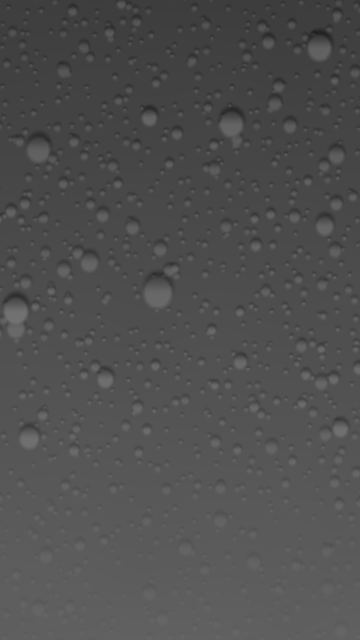
A Shadertoy shader for this texture:

```glsl
const float GRAY_BOTTOM = 0.376;
const float GRAY_TOP = 0.241;
const float BLUR = 0.0046; // edge softness, in canvas widths

vec3 hash3(vec2 p) {
    vec3 q = fract(vec3(p.xyx) * vec3(0.1031, 0.1030, 0.0973));
    q += dot(q, q.yxz + 33.33);
    return fract((q.xxy + q.yzz) * q.zyx);
}

float valueNoise(vec2 p) {
    vec2 cell = floor(p);
    vec2 f = fract(p);
    f = f * f * (3.0 - 2.0 * f);
    float low = mix(hash3(cell).x, hash3(cell + vec2(1, 0)).x, f.x);
    float high = mix(hash3(cell + vec2(0, 1)).x, hash3(cell + vec2(1, 1)).x, f.x);
    return mix(low, high, f.y);
}

float softDisc(vec2 q, float radius, float blur) {
    return 1.0 - smoothstep(radius - blur, radius + blur, length(q));
}

// Dark crescent above, pale face that brightens downwards
float addDrop(float shade, float ground, vec2 q, float radius, float relief) {
    vec2 oval = q * vec2(1.05, 0.94);
    float crescent = softDisc(oval - vec2(0.05, 0.3) * radius, radius * 0.95, radius * 0.28 + BLUR);
    shade -= 0.165 * relief * crescent;
    float light = 1.0 - smoothstep(-0.2, 1.05, q.y / radius);
    float face = ground + relief * mix(-0.02, 0.125, light);
    return mix(shade, face, softDisc(oval, radius, BLUR + radius * 0.1));
}

// Scatter drops, at most one per jittered cell
float addDrops(float shade, float ground, vec2 p, float cellSize, vec2 radii,
               float density, float lowest, float relief, float seed) {
    vec2 home = floor(p / cellSize);
    for (int y = 1; y >= -1; y--) {
        for (int x = -1; x <= 1; x++) {
            vec2 cell = home + vec2(x, y);
            vec3 place = hash3(cell + seed);
            vec3 traits = hash3(cell + seed + 71.7);
            vec2 center = (cell + 0.06 + 0.88 * place.xy) * cellSize;
            if (place.z > density || center.y < lowest) continue;
            float radius = mix(radii.x, radii.y, traits.x * traits.x);
            float strength = relief * mix(0.75, 1.05, traits.y);
            shade = addDrop(shade, ground, p - center, radius, strength);
        }
    }
    return shade;
}

void mainImage(out vec4 fragColor, in vec2 fragCoord) {
    vec2 p = fragCoord / iResolution.x;
    float height = fragCoord.y / iResolution.y;

    // Backdrop gradient with faint mottling
    float ground = mix(GRAY_BOTTOM, GRAY_TOP, height);
    ground += 0.008 * (valueNoise(p * 5.0) - 0.5);

    // Drops from mist to large beads, fading towards the bottom
    float relief = mix(0.26, 1.0, smoothstep(0.04, 0.46, height));
    float shade = ground;
    shade = addDrops(shade, ground, p, 0.037, vec2(0.0055, 0.0105), 0.62, -1.0, relief * 0.64, 11.0);
    shade = addDrops(shade, ground, p, 0.08, vec2(0.0115, 0.0195), 0.48, -1.0, relief * 0.8, 137.0);
    shade = addDrops(shade, ground, p, 0.16, vec2(0.022, 0.029), 0.2, 0.55, relief, 253.0);
    shade = addDrops(shade, ground, p, 0.25, vec2(0.034, 0.045), 0.28, 0.6, relief * 1.1, 389.0);

    fragColor = vec4(vec3(shade), 1.0);
}
```
